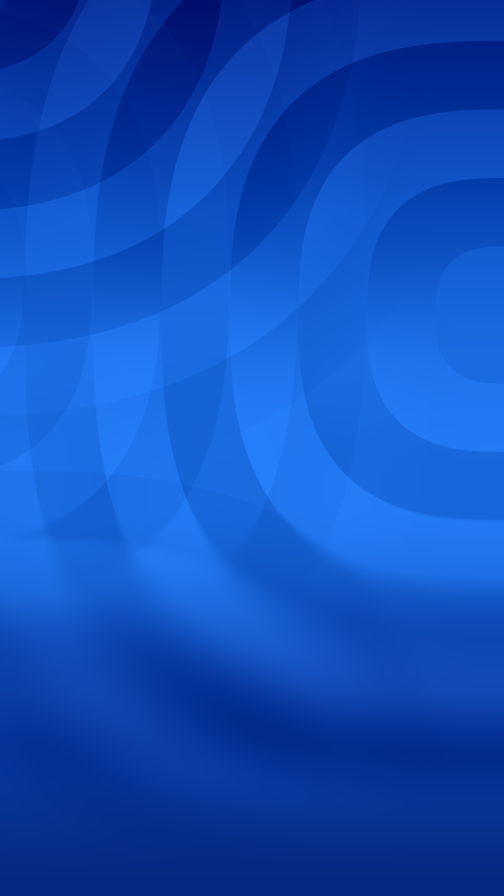
This background is drawn by a WebGL 2 fragment shader. Its source:

```glsl
#version 300 es
precision highp float;
uniform vec2 u_resolution;
out vec4 fragColor;

#define SPACING 0.1359
#define ROUNDNESS 2.7
#define BAND_TINT vec3(0.024, 0.043, 0.056)
#define BLUR_START 0.98
#define BLUR_END 1.32
#define TOP_NAVY vec3(0.005, 0.135, 0.53)
#define ROYAL vec3(0.045, 0.305, 0.755)
#define AZURE vec3(0.115, 0.44, 0.91)
#define DEEP vec3(0.03, 0.205, 0.60)
#define FLOOR_NAVY vec3(0.02, 0.16, 0.51)

// Superellipse radius around a centre, counted in ring widths
float ringRadius(vec2 p, vec2 centre, float power) {
    vec2 d = max(abs(p - centre), vec2(1e-5));
    return pow(pow(d.x, power) + pow(d.y, power), 1.0 / power) / SPACING;
}

// Alternating rings: +1 on even rings, -1 on odd rings
float rings(float radius, float softness) {
    float edge = 0.5 - abs(mod(radius + 0.5, 2.0) - 1.0);
    return 2.0 * smoothstep(-softness, softness, edge) - 1.0;
}

float fadeOut(float start, float end, float v) {
    return 1.0 - smoothstep(start, end, v);
}

// Vertical glow, brightest a little above the middle
vec3 backdrop(float y) {
    vec3 c = mix(TOP_NAVY, ROYAL, clamp(y / 0.42, 0.0, 1.0));
    c = mix(c, AZURE, smoothstep(0.36, 0.78, y));
    c = mix(c, DEEP, smoothstep(1.0, 1.5, y));
    return mix(c, FLOOR_NAVY, smoothstep(1.5, 1.78, y));
}

void main() {
    // Canvas widths, measured downward from the top left
    vec2 p = vec2(gl_FragCoord.x, u_resolution.y - gl_FragCoord.y) / u_resolution.x;
    float pixel = 0.75 / (u_resolution.x * SPACING);
    float softness = pixel + 0.48 * smoothstep(BLUR_START, BLUR_END, p.y);
    float light = 0.0;

    // Rounded squares on the right edge; shading reverses below their centre
    float right = ringRadius(p, vec2(1.0, 0.625), ROUNDNESS);
    float rightGain = mix(1.0, -0.9, smoothstep(0.3, 0.95, p.y));
    rightGain *= fadeOut(1.42, 1.75, p.y) * smoothstep(-0.35, 0.5, p.x);
    light += rightGain * rings(right, softness);

    // Broad arcs sweeping from the upper left corner
    float corner = ringRadius(p, vec2(-0.097, -0.125), 2.4);
    float cornerGain = 0.8 * fadeOut(0.5, 0.95, p.y) * fadeOut(0.45, 0.85, p.x);
    light += cornerGain * rings(corner, softness);

    // Faint crossing arcs from the left edge
    float left = ringRadius(p, vec2(-0.225, 0.55), ROUNDNESS);
    float leftGain = mix(0.12, -0.4, smoothstep(0.4, 0.75, p.y));
    leftGain *= fadeOut(1.02, 1.25, p.y) * fadeOut(0.4, 0.95, p.x);
    light += leftGain * rings(left, softness);

    // Low hills rising from below
    float hill = ringRadius(p, vec2(0.0, 1.884), ROUNDNESS);
    float hillGain = 0.5 * fadeOut(7.0 - softness, 7.0 + softness, hill);
    hillGain *= fadeOut(1.3, 1.6, p.y) * (1.0 - 0.5 * p.x);
    light -= hillGain * rings(hill, softness);

    vec3 color = backdrop(p.y) + light * BAND_TINT;
    fragColor = vec4(clamp(color, 0.0, 1.0), 1.0);
}
```
